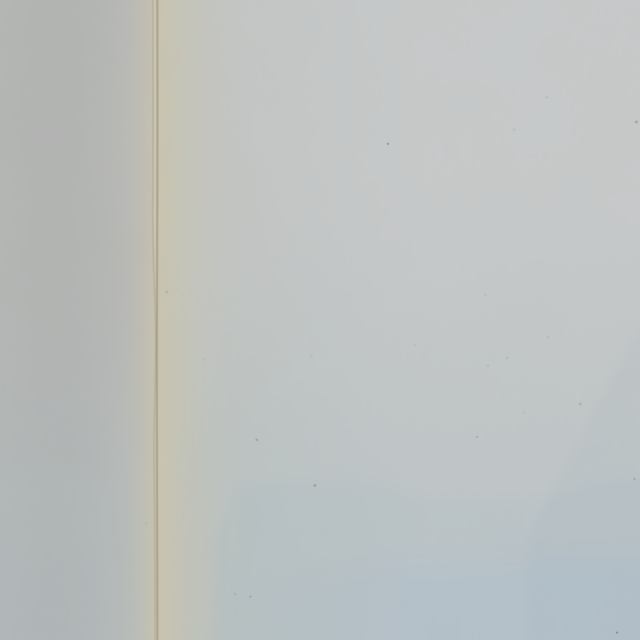
A Shadertoy shader for this texture:

```glsl
// Pale glossy panels with a warm glowing vertical seam, faint blue reflections and dust.

const float SEAM_X = 0.2445;
const float GROOVE_WIDTH = 0.0011;
const float GLOW_LEFT = 0.030;
const float GLOW_RIGHT = 0.060;
const float MOTTLE = 0.007;
const int SPECK_COUNT = 22;

const vec3 LEFT_TOP = vec3(0.698, 0.705, 0.698);
const vec3 LEFT_LOW = vec3(0.688, 0.712, 0.715);
const vec3 RIGHT_TOP = vec3(0.774, 0.782, 0.782);
const vec3 RIGHT_LOW = vec3(0.745, 0.770, 0.776);
const vec3 WARM_GLOW = vec3(0.788, 0.766, 0.680);
const vec3 GROOVE_COLOR = vec3(0.600, 0.560, 0.475);
const vec3 SEAM_LIGHT = vec3(0.815, 0.795, 0.725);
const vec3 SPECK_COLOR = vec3(0.43, 0.45, 0.45);

vec2 hash2(vec2 p) {
    vec3 q = fract(vec3(p.xyx) * vec3(0.1031, 0.1030, 0.0973));
    q += dot(q, q.yzx + 33.33);
    return fract((q.xx + q.yz) * q.zy);
}

float gradientNoise(vec2 p) {
    vec2 cell = floor(p), f = fract(p);
    vec2 u = f * f * (3.0 - 2.0 * f);
    vec2 e = vec2(0.0, 1.0);
    float a = dot(hash2(cell) * 2.0 - 1.0, f);
    float b = dot(hash2(cell + e.yx) * 2.0 - 1.0, f - e.yx);
    float c = dot(hash2(cell + e.xy) * 2.0 - 1.0, f - e.xy);
    float d = dot(hash2(cell + e.yy) * 2.0 - 1.0, f - e.yy);
    return mix(mix(a, b, u.x), mix(c, d, u.x), u.y);
}

float fbm(vec2 p) {
    float sum = 0.0, amp = 0.5;
    for (int i = 0; i < 5; i++) {
        sum += amp * gradientNoise(p);
        p = p * 2.1 + 7.3;
        amp *= 0.55;
    }
    return sum;
}

// Soft step centred on zero
float edge(float d, float softness) {
    return smoothstep(-softness, softness, d);
}

float stroke(float d, float width, float pixel) {
    return 1.0 - smoothstep(0.0, width * 1.5 + pixel, abs(d));
}

vec3 panels(vec2 p, float side) {
    vec3 left = mix(LEFT_LOW, LEFT_TOP, smoothstep(0.05, 0.6, p.y));
    left += 0.016 * smoothstep(0.10, 0.22, p.x);
    left += 0.006 * (1.0 - smoothstep(0.0, 0.07, p.x));
    vec3 right = mix(RIGHT_LOW, RIGHT_TOP, smoothstep(0.15, 0.75, p.y));
    right -= vec3(0.016, 0.012, 0.018) * (1.0 - smoothstep(0.3, 0.7, p.x));
    // Faint slanted sheen in the upper part
    float sheen = edge(p.x - 0.33 - 0.26 * (1.0 - p.y), 0.02);
    right += vec3(0.002, 0.003, 0.004) * sheen * smoothstep(0.4, 0.7, p.y);
    return mix(left, right, side);
}

vec3 blueReflections(vec2 p) {
    float wobble = 0.010 * gradientNoise(p * 9.0);
    float leftEdge = 0.328 + 0.05 * p.y + 0.33 * max(p.y - 0.154, 0.0);
    float inside = edge(p.x - leftEdge, 0.009);
    float top = 0.245 - 0.027 * smoothstep(0.58, 0.68, p.x)
              + 0.037 * smoothstep(0.83, 0.96, p.x) + wobble;
    float block = inside * edge(top - p.y, 0.018);
    float slantX = 0.825 + 0.53 * max(p.y - 0.16, 0.0);
    float slant = edge(p.x - slantX, 0.014);
    float bandTop = 0.085 + 0.05 * p.x + wobble;
    float band = inside * edge(bandTop - p.y, 0.05) * smoothstep(0.25, 0.75, p.x);
    return block * vec3(-0.016, -0.007, 0.000)
         + slant * vec3(-0.014, -0.009, -0.004)
         + band * vec3(-0.022, -0.008, 0.011);
}

// Dust, denser toward the lower half
float specks(vec2 p, float pixel) {
    float dust = 0.0;
    for (int i = 0; i < SPECK_COUNT; i++) {
        vec2 h = hash2(vec2(float(i) + 3.0, 17.0));
        vec2 k = hash2(vec2(float(i) + 5.0, 41.0));
        vec2 center = vec2(pow(h.x, 0.8), 0.85 * pow(h.y, 1.3));
        float radius = mix(0.0012, 0.0024, k.x);
        float dotMask = 1.0 - smoothstep(0.0, radius + pixel, length(p - center));
        dust = max(dust, dotMask * mix(0.12, 0.75, k.y * k.y));
    }
    return dust;
}

void mainImage(out vec4 fragColor, in vec2 fragCoord) {
    vec2 p = fragCoord / iResolution.xy;
    float pixel = 1.0 / iResolution.y;
    float d = p.x - SEAM_X - 0.0004 * sin(p.y * 7.0 + 2.0);
    float side = edge(d, 0.005);

    vec3 color = panels(p, side) + blueReflections(p);

    // Warm halo beside the seam
    float reach = mix(GLOW_LEFT, GLOW_RIGHT, side);
    float glow = exp(-pow(abs(d) / reach, 1.3));
    color = mix(color, WARM_GLOW, glow * mix(0.85, 0.95, side));

    // Twin grooves that pinch together near mid height
    float spread = smoothstep(0.0, 0.2, abs(p.y - 0.46));
    float gap = 0.0008 + 0.0050 * spread * mix(0.35, 1.0, smoothstep(0.1, 0.6, p.y));
    float middle = d + 0.5 * gap;
    color = mix(color, SEAM_LIGHT, 0.55 * stroke(middle, 0.5 * gap + 0.001, pixel));
    color = mix(color, GROOVE_COLOR, 0.35 * stroke(d + gap, GROOVE_WIDTH, pixel));
    color = mix(color, GROOVE_COLOR, 0.65 * stroke(d - 0.0010, GROOVE_WIDTH, pixel));

    // Mottled surface and dust
    color += MOTTLE * (fbm(p * 8.0) + 0.3 * gradientNoise(p * vec2(110.0, 80.0)));
    color = mix(color, SPECK_COLOR, specks(p, pixel));
    fragColor = vec4(clamp(color, 0.0, 1.0), 1.0);
}
```
